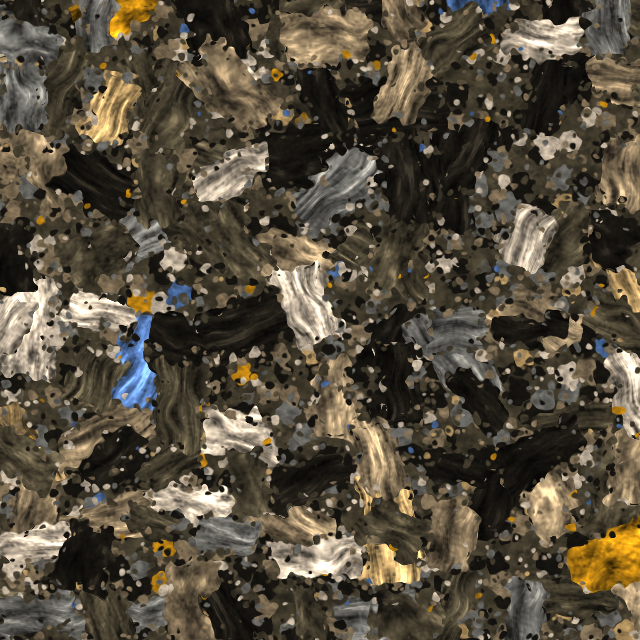
This texture is drawn by a WebGL 1 fragment shader. Its source:

```glsl
precision highp float;

uniform vec2 u_resolution;

// Mineral colours
const vec3 SOOT = vec3(0.085, 0.076, 0.060);
const vec3 BROWN = vec3(0.25, 0.225, 0.17);
const vec3 UMBER = vec3(0.47, 0.405, 0.31);
const vec3 SLATE = vec3(0.38, 0.375, 0.355);
const vec3 CREAM = vec3(0.73, 0.67, 0.59);
const vec3 OCHRE = vec3(0.67, 0.55, 0.36);
const vec3 GOLD = vec3(0.72, 0.50, 0.08);
const vec3 BLUE = vec3(0.27, 0.38, 0.56);

// Sizes, in cells across the canvas
const float ROCK_CELLS = 7.5;
const float GRAVEL_CELLS = 30.0;
const float PEBBLE_CELLS = 54.0;
const float GRIT_CELLS = 82.0;

const float EDGE_BLUR = 0.0016;
const float EDGE_ROUGHNESS = 0.34;
const float ROCK_SHARE = 0.78;
const float RELIEF = 1.9;

float hash(vec2 p) {
  return fract(sin(dot(p, vec2(127.1, 311.7))) * 43758.5453);
}

float noise(vec2 p) {
  vec2 i = floor(p);
  vec2 f = fract(p);
  f = f * f * (3.0 - 2.0 * f);
  return mix(mix(hash(i), hash(i + vec2(1.0, 0.0)), f.x),
             mix(hash(i + vec2(0.0, 1.0)), hash(i + 1.0), f.x), f.y);
}

float fbm(vec2 p) {
  float sum = 0.0;
  float amplitude = 0.53;
  for (int i = 0; i < 4; i++) {
    sum += amplitude * noise(p);
    p = mat2(1.6, 0.5, -0.5, 1.9) * p + 7.3;
    amplitude *= 0.5;
  }
  return sum;
}

vec2 rotate(vec2 p, float angle) {
  float c = cos(angle);
  float s = sin(angle);
  return vec2(c * p.x + s * p.y, c * p.y - s * p.x);
}

// Picks a mineral by its share
vec3 mineral(float pick) {
  vec3 color = mix(SOOT, BROWN, step(0.29, pick));
  color = mix(color, UMBER, step(0.58, pick));
  color = mix(color, SLATE, step(0.73, pick));
  color = mix(color, CREAM, step(0.85, pick));
  color = mix(color, OCHRE, step(0.94, pick));
  color = mix(color, GOLD, step(0.972, pick));
  return mix(color, BLUE, step(0.986, pick));
}

// Grained stone surface; the grain runs along q.x
vec3 rockFace(vec3 tint, vec2 q, float kind, float id) {
  vec2 offset = vec2(id * 53.0, id * 31.0);
  q.y += 0.022 * (noise(q * 24.0 + offset) - 0.5);
  float streak = fbm(q * vec2(mix(48.0, 18.0, kind), mix(60.0, 150.0, kind)) + offset);
  float light = 0.72 + 0.6 * noise(q * 17.0 + offset);
  float pits = noise(q * 230.0 + offset) - 0.5;
  float relief = max(0.15, 1.0 + RELIEF * (streak - 0.5) + 0.35 * pits);
  vec3 glint = CREAM * 0.3 * smoothstep(0.66, 0.82, streak);
  return tint * light * relief + glint * (0.2 + tint);
}

// Tilted slabs with crumbled edges; depth grows inwards from the topmost edge
void addRocks(inout vec3 color, inout float depth, vec2 p, float cells, float seed) {
  vec2 cell = floor(p * cells);
  float crumble = 0.55 * noise(p * 75.0 + seed) + 0.45 * noise(p * 30.0 + seed) - 0.5;
  for (int j = -1; j <= 1; j++) {
    for (int i = -1; i <= 1; i++) {
      vec2 id = cell + vec2(float(i), float(j));
      vec2 key = id + seed;
      vec2 jitter = vec2(hash(key + 3.1), hash(key + 8.7)) - 0.5;
      float turn = 1.5708 * step(0.5, hash(key + 13.3)) + 1.3 * (hash(key + 17.9) - 0.5);
      vec2 q = rotate(p * cells - id - 0.5 - 0.5 * jitter, turn);
      vec2 halfSize = vec2(mix(0.36, 0.64, hash(key + 21.7)), mix(0.20, 0.36, hash(key + 27.1)));
      q.y += 0.35 * jitter.x * q.x;
      vec2 outer = abs(q) - halfSize + 0.12;
      float d = length(max(outer, 0.0)) + min(max(outer.x, outer.y), 0.0) - 0.12;
      d = (d + EDGE_ROUGHNESS * crumble) / cells;
      if (d < EDGE_BLUR && hash(key + 33.3) < ROCK_SHARE) {
        float cover = 1.0 - smoothstep(-EDGE_BLUR, EDGE_BLUR, d);
        vec3 tint = mineral(hash(key + 39.7));
        vec3 face = rockFace(tint, q / cells, hash(key + 44.9), hash(key + 51.1));
        color = mix(color, face, cover);
        depth = mix(depth, smoothstep(0.0, 0.02, -d), cover);
      }
    }
  }
}

// Loose rounded stones; presence is the chance that a cell holds one
void addStones(inout vec3 color, vec2 p, float cells, float seed, float size, float presence) {
  vec2 warp = vec2(noise(p * 95.0 + seed), noise(p * 95.0 + seed + 40.0)) - 0.5;
  vec2 g = p * cells + 0.45 * warp;
  vec2 cell = floor(g);
  float shade = 0.6 + 0.8 * fbm(p * 110.0 + seed);
  float blur = EDGE_BLUR * cells;
  for (int j = -1; j <= 1; j++) {
    for (int i = -1; i <= 1; i++) {
      vec2 id = cell + vec2(float(i), float(j));
      vec2 key = id + seed;
      vec2 center = id + 0.2 + 0.6 * vec2(hash(key + 2.3), hash(key + 6.1));
      float shown = smoothstep(0.0, 0.12, presence - hash(key + 11.9));
      float radius = size * mix(0.6, 1.2, hash(key + 15.7)) * shown;
      float cover = (1.0 - smoothstep(-blur, blur, length(g - center) - radius)) * shown;
      color = mix(color, mineral(hash(key + 23.9)) * shade, cover);
    }
  }
}

void main() {
  vec2 p = gl_FragCoord.xy / min(u_resolution.x, u_resolution.y);

  // Gravel bed
  vec3 color = BROWN * (0.35 + 1.2 * fbm(p * 60.0));
  float depth = 0.0;
  addStones(color, p, GRAVEL_CELLS, 71.0, 0.55, 1.0);

  // Slabs in two overlapping layers
  addRocks(color, depth, p, ROCK_CELLS, 5.0);
  addRocks(color, depth, p + 0.37, ROCK_CELLS * 1.15, 140.0);

  // Debris gathers along the slab edges
  addStones(color, p, PEBBLE_CELLS, 210.0, 0.40, mix(0.55, 0.03, depth));
  addStones(color, p, GRIT_CELLS, 330.0, 0.38, mix(0.50, 0.07, depth));

  gl_FragColor = vec4(clamp(color, 0.0, 1.0), 1.0);
}
```
